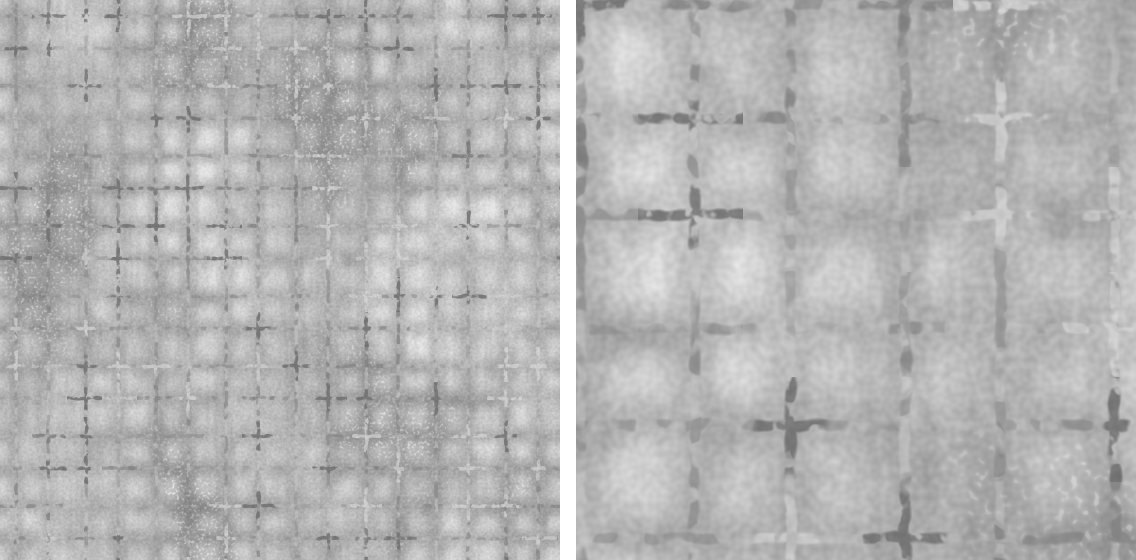
Left, the full canvas; right, a detail of the centre.
Give the GLSL for this texture, as a WebGL 1 fragment shader.

```glsl
precision highp float;

uniform vec2 u_resolution;

float hash(vec2 p) {
  return fract(sin(dot(p, vec2(127.1, 311.7))) * 43758.545);
}

// Gradient noise that wraps after a whole number of lattice cells.
float noise(vec2 uv, vec2 period) {
  vec2 p = uv * period;
  vec2 cell = floor(p);
  vec2 f = p - cell;
  vec2 fade = f * f * f * (f * (f * 6.0 - 15.0) + 10.0);
  vec4 corner;
  for (int i = 0; i < 4; i++) {
    vec2 o = vec2(mod(float(i), 2.0), floor(float(i) / 2.0));
    float angle = 6.2832 * hash(mod(cell + o, period) + period * 0.37);
    float slope = dot(vec2(cos(angle), sin(angle)), f - o);
    if (i == 0) corner.x = slope;
    else if (i == 1) corner.y = slope;
    else if (i == 2) corner.z = slope;
    else corner.w = slope;
  }
  vec2 rows = mix(corner.xz, corner.yw, fade.x);
  return mix(rows.x, rows.y, fade.y);
}

float fbm(vec2 uv, vec2 period) {
  float sum = 0.0;
  float amplitude = 1.0;
  for (int i = 0; i < 5; i++) {
    sum += amplitude * noise(uv, period);
    amplitude *= 0.55;
    period *= 2.0;
  }
  return sum;
}

// Soft-edged strip of grout around a line.
float strip(float across, float halfWidth) {
  return 1.0 - smoothstep(halfWidth - 0.02, halfWidth + 0.02, abs(across));
}

// Ragged stroke that runs out at a distance from its crossing.
float stroke(float line, float along, float reach) {
  return line * (1.0 - smoothstep(reach - 0.06, reach + 0.03, abs(along)));
}

void main() {
  vec2 uv = gl_FragCoord.xy / u_resolution;
  uv.y = 1.0 - uv.y;

  // Sixteen crossings each way, with alternating wide and narrow gaps.
  vec2 grid = uv * 16.0 + 0.08;
  vec2 id = mod(floor(grid), 16.0);
  vec2 f = fract(grid) - 0.54 + 0.08 * mod(id, 2.0);

  // Stains, streaks and grain of the concrete.
  float stain = fbm(uv, vec2(4.0, 3.0));
  float mottle = fbm(uv + 0.31, vec2(19.0, 15.0));
  float streak = noise(uv, vec2(110.0, 9.0));
  float rough = noise(uv, vec2(83.0));
  float grain = noise(uv, vec2(231.0)) + 0.7 * noise(uv, vec2(147.0, 113.0));
  float shade = 0.695 + 0.15 * stain + 0.055 * mottle + 0.035 * streak + 0.06 * grain;

  // Pale cushions inside the tiles, clouded and uneven.
  vec2 inner = smoothstep(0.0, 0.43, abs(f + 0.09 * mottle));
  float cushion = inner.x * inner.y;
  float strength = clamp(0.65 + 0.9 * noise(uv + 0.17, vec2(5.0)), 0.15, 1.0);
  shade += 0.13 * strength * (cushion - 0.12);
  shade -= 0.025 * strength * (1.0 - min(inner.x, inner.y));

  // Pale pitting within the darkest stains.
  float pits = smoothstep(0.2, 0.5, grain) * smoothstep(0.1, 0.45, -stain);
  shade += 0.09 * pits;

  // Faint broken grout on every line.
  vec2 wobble = 0.03 * vec2(noise(uv, vec2(16.0, 60.0)), noise(uv, vec2(60.0, 16.0)));
  float halfWidth = 0.046 + 0.035 * rough;
  vec2 line = vec2(strip(f.x + wobble.x, halfWidth), strip(f.y + wobble.y, halfWidth));
  float gapV = noise(uv, vec2(16.0, 58.0)) + 0.6 * rough;
  float gapH = noise(uv + 0.43, vec2(58.0, 16.0)) + 0.6 * rough;
  float dashes = max(line.x * smoothstep(0.02, 0.2, gapV),
                     0.8 * line.y * smoothstep(0.06, 0.25, gapH));
  float flakes = max(line.x * smoothstep(0.05, 0.3, -gapV),
                     0.6 * line.y * smoothstep(0.08, 0.3, -gapH));
  float region = noise(uv + 0.71, vec2(4.0));
  shade = mix(shade, 0.5, dashes * clamp(0.42 + 0.8 * region, 0.1, 0.8));
  shade = mix(shade, 0.81, 0.42 * flakes);

  // Dark or bleached crosses, each with its own arm lengths.
  float tone = hash(id + 3.7) - 0.5 + 0.9 * noise(id / 16.0 + 0.03, vec2(4.0));
  vec2 reach = 0.12 + 0.5 * vec2(hash(id + 19.3), hash(id + 47.9)) + 0.15 * rough;
  float cross = max(stroke(line.x, f.y, reach.x), stroke(line.y, f.x, reach.y));
  float worn = smoothstep(-0.35, 0.0, rough + 0.4 * grain);
  shade = mix(shade, 0.45 + 0.04 * grain, cross * worn * 0.9 * smoothstep(0.1, 0.36, tone));
  shade = mix(shade, 0.83 + 0.04 * grain, cross * worn * 0.75 * smoothstep(0.24, 0.44, -tone));

  gl_FragColor = vec4(vec3(clamp(shade, 0.36, 0.9)), 1.0);
}
```
